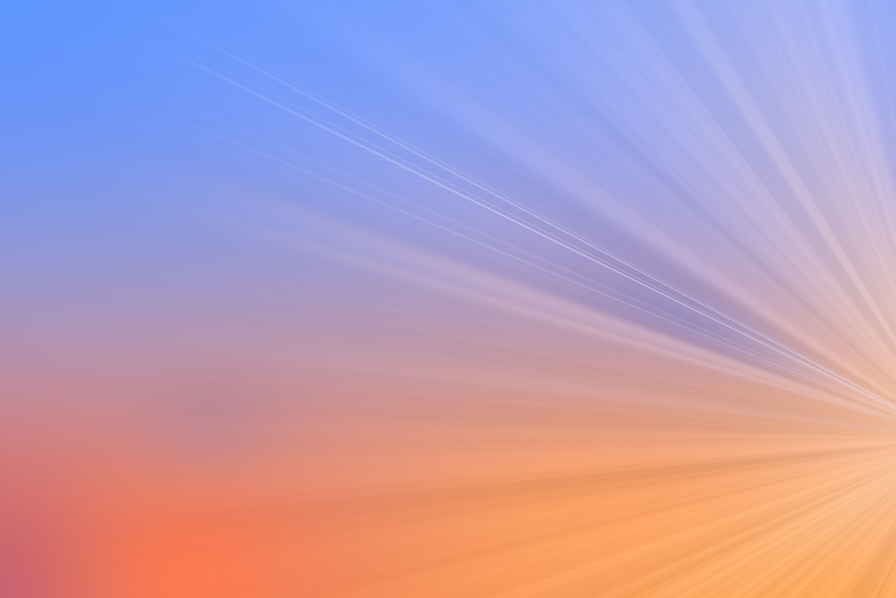
Reproduce this background procedurally as a Shadertoy shader.

```glsl
// Sunset gradient from blue to orange, crossed by light rays fanning from a point off the right edge.

float hash(float n) {
    n = fract(n * 0.1031);
    n *= n + 33.33;
    return fract(n * (n + n));
}

float noise(float x) {
    float i = floor(x), f = fract(x);
    return mix(hash(i), hash(i + 1.0), f * f * (3.0 - 2.0 * f));
}

// Bell curve around a centre
float bell(float x, float centre, float width) {
    float t = (x - centre) / width;
    return exp(-t * t);
}

// Soft elliptical patch
float patchAt(vec2 p, vec2 centre, vec2 size) {
    vec2 q = (p - centre) / size;
    return exp(-dot(q, q));
}

// Smooth blend of sky colours, listed from top to bottom on each side
vec3 skyGradient(vec2 uv) {
    vec3 left[6] = vec3[6](
        vec3(0.35, 0.58, 1.00), vec3(0.41, 0.58, 0.98), vec3(0.54, 0.60, 0.87),
        vec3(0.72, 0.58, 0.68), vec3(0.87, 0.48, 0.43), vec3(0.90, 0.44, 0.36));
    vec3 right[6] = vec3[6](
        vec3(0.56, 0.67, 1.00), vec3(0.62, 0.67, 0.96), vec3(0.68, 0.64, 0.84),
        vec3(0.83, 0.65, 0.66), vec3(0.97, 0.64, 0.41), vec3(1.00, 0.63, 0.27));
    float across = smoothstep(-0.1, 1.0, uv.x);
    vec3 sum = vec3(0.0);
    float total = 0.0;
    for (int i = 0; i < 6; i++) {
        float weight = bell(5.0 * (1.0 - uv.y), float(i), 0.85);
        sum += weight * mix(left[i], right[i], across);
        total += weight;
    }
    return sum / total;
}

void mainImage(out vec4 fragColor, in vec2 fragCoord) {
    vec2 uv = fragCoord / iResolution.xy;
    vec2 p = uv * vec2(1.5, 1.0);

    // Polar coordinates around the ray source; angle rises from the leftward axis
    vec2 d = p - vec2(1.602, 0.266);
    float radius = length(d);
    float angle = atan(d.y, -d.x);

    // Sky with soft patches of colour
    vec3 col = skyGradient(uv);
    col = mix(col, vec3(1.00, 0.47, 0.30), 0.85 * patchAt(p, vec2(0.30, 0.03), vec2(0.20, 0.15)));
    col = mix(col, vec3(0.74, 0.36, 0.46), 0.75 * patchAt(p, vec2(-0.03, 0.0), vec2(0.18, 0.20)));
    col = mix(col, vec3(0.70, 0.52, 0.60), 0.50 * patchAt(p, vec2(0.35, 0.30), vec2(0.13, 0.09)));
    col = mix(col, vec3(0.99, 0.62, 0.36), 0.50 * patchAt(p, vec2(0.98, 0.13), vec2(0.26, 0.13)));

    // Indigo shadow lying along the rays
    float shadow = bell(angle, 0.43, 0.11) * bell(radius, 0.50, 0.27);
    col = mix(col, vec3(0.53, 0.50, 0.73), 0.75 * shadow);

    // Pale upper fan and peach lower fan, with fine streaks
    float streaks = 0.5 * noise(angle * 17.0 + 40.0) + 0.3 * noise(angle * 47.0 + 90.0)
                  + 0.2 * noise(angle * 120.0 + 200.0);
    float upperFan = bell(angle, 1.08, 0.33) * exp(-1.7 * radius * radius);
    float lowerFan = bell(angle, -0.53, 0.24) * exp(-1.8 * radius);
    col = mix(col, vec3(0.86, 0.77, 0.81), upperFan * (0.45 + 0.6 * streaks));
    col = mix(col, vec3(1.00, 0.79, 0.58), lowerFan * (0.25 + 0.9 * streaks));

    // Warm light around the source
    col = mix(col, vec3(0.98, 0.78, 0.64), 0.75 * exp(-radius * radius * 14.0));

    // Faint streaks over the whole field
    float reach = smoothstep(1.7, 0.3, radius) * smoothstep(0.02, 0.2, radius);
    col += vec3(0.11, 0.10, 0.09) * (streaks - 0.5) * reach;

    // Broad soft beams to the left
    float beams = 0.38 * bell(angle, 0.328, 0.016) + 0.32 * bell(angle, 0.288, 0.013)
                + 0.16 * bell(angle, 0.135, 0.035) + 0.12 * bell(angle, 0.60, 0.025);
    beams *= smoothstep(1.55, 0.45, radius);
    col = mix(col, vec3(0.90, 0.77, 0.80), beams);

    // Thin bright lines, kept at least about a pixel wide
    float lineAngles[6] = float[6](0.457, 0.466, 0.486, 0.493, 0.389, 0.408);
    float lineGlow[6] = float[6](0.65, 0.25, 0.50, 0.22, 0.25, 0.12);
    float lineWidth = max(0.0018, 0.6 / (iResolution.y * radius));
    float lineFade = smoothstep(1.65, 0.55, radius);
    for (int i = 0; i < 6; i++) {
        float line = bell(angle, lineAngles[i], lineWidth);
        col = mix(col, vec3(0.90, 0.87, 0.95), line * lineGlow[i] * lineFade);
    }

    fragColor = vec4(clamp(col, 0.0, 1.0), 1.0);
}
```
